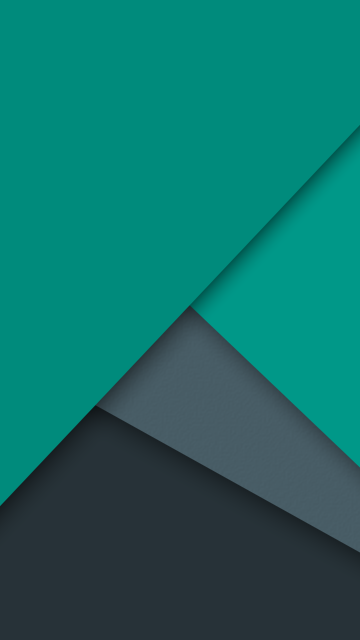
This background is drawn by a Shadertoy shader. Its source:

```glsl
// Layered paper sheets: a large teal panel over a lighter teal wedge, a grained
// slate wedge and a dark base. Each sheet is a half plane given by the signed
// distance to its edge, and it drops a soft shadow on the sheets below.

#define TEAL        vec3(0.000, 0.545, 0.486)
#define LIGHT_TEAL  vec3(0.000, 0.596, 0.535)
#define SLATE       vec3(0.282, 0.363, 0.398)
#define DARK_BASE   vec3(0.153, 0.198, 0.220)
#define SHADOW_WIDTH 0.042
#define SHADOW_DEPTH 0.44
#define GRAIN_SCALE  300.0
#define GRAIN_DEPTH  0.035

float hash(vec2 cell) {
    vec3 q = fract(cell.xyx * vec3(0.1031, 0.1030, 0.0973));
    q += dot(q, q.yzx + 33.33);
    return fract((q.x + q.y) * q.z);
}

float valueNoise(vec2 p) {
    vec2 cell = floor(p), f = fract(p);
    f = f * f * (3.0 - 2.0 * f);
    float low = mix(hash(cell), hash(cell + vec2(1, 0)), f.x);
    float high = mix(hash(cell + vec2(0, 1)), hash(cell + vec2(1, 1)), f.x);
    return mix(low, high, f.y);
}

// Signed distance to the line a-b, positive on its upper left side
float edgeDistance(vec2 p, vec2 a, vec2 b) {
    vec2 along = normalize(b - a);
    return dot(p - a, vec2(-along.y, along.x));
}

// Shade factor at a signed distance from a sheet that lies above
float shadow(float d, float width, float depth) {
    float fade = 1.0 - clamp(-d / width, 0.0, 1.0);
    return 1.0 - depth * fade * fade;
}

// Lay a sheet on the colours below, with a smooth edge
vec3 laySheet(vec3 below, vec3 sheet, float d) {
    float pixel = 1.0 / iResolution.y;
    return mix(below, sheet, smoothstep(-0.7 * pixel, 0.7 * pixel, d));
}

void mainImage(out vec4 fragColor, in vec2 fragCoord) {
    // Canvas height is one unit; x keeps its place on a 9:16 canvas
    vec2 p = fragCoord / iResolution.xy * vec2(0.5625, 1.0);

    float panel = edgeDistance(p, vec2(0.0, 0.2090), vec2(0.5625, 0.8050));
    float wedge = edgeDistance(p, vec2(0.2969, 0.5225), vec2(0.5625, 0.2695));
    float slate = edgeDistance(p, vec2(0.1497, 0.3665), vec2(0.5625, 0.1367));

    // Embossed grain from the slope of the noise
    vec2 g = p * GRAIN_SCALE;
    float emboss = valueNoise(g) - valueNoise(g + vec2(0.5, -0.5));
    vec3 slateColor = SLATE * (1.0 + GRAIN_DEPTH * emboss);

    // Dark base, then each sheet from the lowest to the highest
    float panelShade = shadow(panel, SHADOW_WIDTH * 1.25, SHADOW_DEPTH);
    vec3 color = DARK_BASE * panelShade
               * shadow(slate, SHADOW_WIDTH * 1.2, SHADOW_DEPTH * 0.8);
    slateColor *= panelShade * shadow(wedge, SHADOW_WIDTH, SHADOW_DEPTH * 0.6);
    color = laySheet(color, slateColor, slate);

    vec3 wedgeColor = LIGHT_TEAL * shadow(panel, SHADOW_WIDTH, SHADOW_DEPTH);
    color = laySheet(color, wedgeColor, wedge);
    color = laySheet(color, TEAL, panel);

    fragColor = vec4(color, 1.0);
}
```
